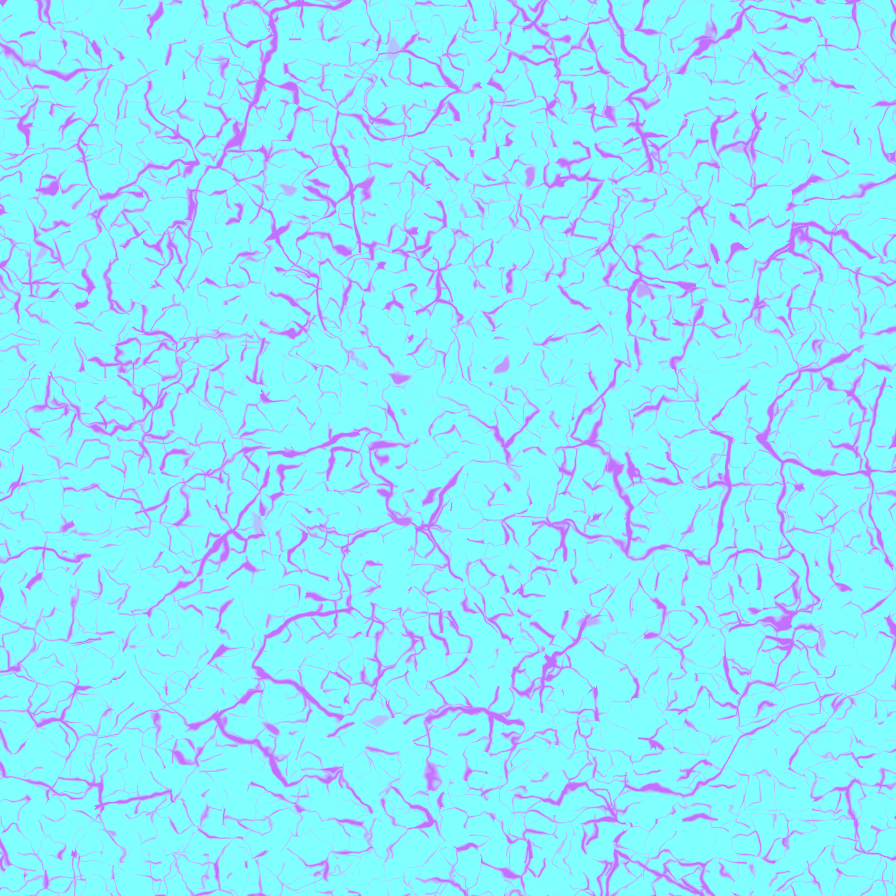
Give the GLSL for this texture, as a WebGL 1 fragment shader.

```glsl
precision highp float;
// Violet crackle of broken, tapering fissures over a flat cyan glaze.

uniform vec2 u_resolution;

const vec3 GLAZE = vec3(0.50, 1.00, 1.00);
const vec3 FISSURE = vec3(0.76, 0.44, 1.00);
const float EDGE_SOFTNESS = 0.0027;

float hash(vec2 p, float seed) {
  vec3 q = fract(vec3(p.xyx) * vec3(0.1031, 0.1030, 0.0973) + seed * 0.137);
  q += dot(q, q.yzx + 33.33);
  return fract((q.x + q.y) * q.z);
}

vec2 hash2(vec2 p, float seed) {
  return vec2(hash(p, seed), hash(p, seed + 3.7));
}

float noise(vec2 p, float seed) {
  vec2 i = floor(p);
  vec2 f = fract(p);
  f = f * f * (3.0 - 2.0 * f);
  float low = mix(hash(i, seed), hash(i + vec2(1.0, 0.0), seed), f.x);
  float high = mix(hash(i + vec2(0.0, 1.0), seed), hash(i + 1.0, seed), f.x);
  return mix(low, high, f.y);
}

// Signed offset that bends straight lines into ragged ones.
vec2 wobble(vec2 p, float frequency, float seed) {
  vec2 q = p * frequency;
  return vec2(noise(q, seed), noise(q, seed + 5.3)) - 0.5;
}

vec2 cellPoint(vec2 cell, float seed) {
  return cell + 0.05 + 0.9 * hash2(cell, seed);
}

// Depth inside the cell borders; every border has its own random width.
float crackDepth(vec2 p, float scale, float width, float seed) {
  vec2 q = p * scale;
  vec2 base = floor(q);
  vec2 home = base;
  vec2 toHome = vec2(0.0);
  float nearest = 8.0;
  for (int y = -1; y <= 1; y++) {
    for (int x = -1; x <= 1; x++) {
      vec2 cell = base + vec2(float(x), float(y));
      vec2 r = cellPoint(cell, seed) - q;
      float d = dot(r, r);
      if (d < nearest) {
        nearest = d;
        toHome = r;
        home = cell;
      }
    }
  }
  float depth = -1.0;
  for (int y = -2; y <= 2; y++) {
    for (int x = -2; x <= 2; x++) {
      vec2 cell = home + vec2(float(x), float(y));
      vec2 r = cellPoint(cell, seed) - q;
      vec2 across = r - toHome;
      if (dot(across, across) > 0.0001) {
        float border = dot(0.5 * (r + toHome), normalize(across)) / scale;
        float strength = mix(-0.4, 1.0, hash(home + cell, seed + 9.1));
        depth = max(depth, width * strength - border);
      }
    }
  }
  return depth;
}

// Sparse, ragged, elongated smudges, one at most per grid square.
float smudge(vec2 p, float scale, float seed) {
  vec2 q = (p + 0.008 * wobble(p, 90.0, seed)) * scale;
  vec2 cell = floor(q);
  vec2 r = fract(q) - mix(vec2(0.25), vec2(0.75), hash2(cell, seed));
  float angle = 6.2832 * hash(cell, seed + 1.9);
  float c = cos(angle);
  float s = sin(angle);
  r = vec2(c * r.x + s * r.y, c * r.y - s * r.x);
  r.y += 2.0 * r.x * r.x;
  float shape = 1.0 - smoothstep(0.5, 1.0, length(r / vec2(0.14, 0.05)));
  float present = step(0.6, hash(cell, seed + 6.2));
  return shape * present * mix(0.4, 1.0, hash(cell, seed + 8.4));
}

// Red falls late while green falls evenly, keeping the pale tints lilac.
vec3 fissureColor(float ink) {
  float red = 1.0 - pow(1.0 - ink, 2.7);
  return mix(GLAZE, FISSURE, vec3(red, ink, ink));
}

void main() {
  vec2 p = gl_FragCoord.xy / min(u_resolution.x, u_resolution.y);
  vec2 ragged = p + 0.010 * wobble(p, 55.0, 1.0) + 0.004 * wobble(p, 150.0, 2.0);
  vec2 meander = ragged + 0.024 * wobble(p, 24.0, 3.0);

  // Widths swell and pinch along each crack, and vary by region.
  float pinch = mix(0.3, 1.5, noise(p * 65.0, 4.0));
  float region = mix(0.65, 1.35, noise(p * 7.0, 5.0));

  float fine = crackDepth(ragged, 44.0, 0.0030 * pinch * region, 11.0);
  float medium = crackDepth(ragged, 24.0, 0.0040 * pinch, 23.0);
  float large = crackDepth(meander, 10.0, 0.0060 * mix(0.6, pinch, 0.5), 37.0);

  float depth = max(fine, max(medium, large));
  float ink = clamp(depth / EDGE_SOFTNESS, 0.0, 1.0);
  ink = max(ink, smudge(p, 8.0, 51.0));
  gl_FragColor = vec4(fissureColor(ink), 1.0);
}
```
